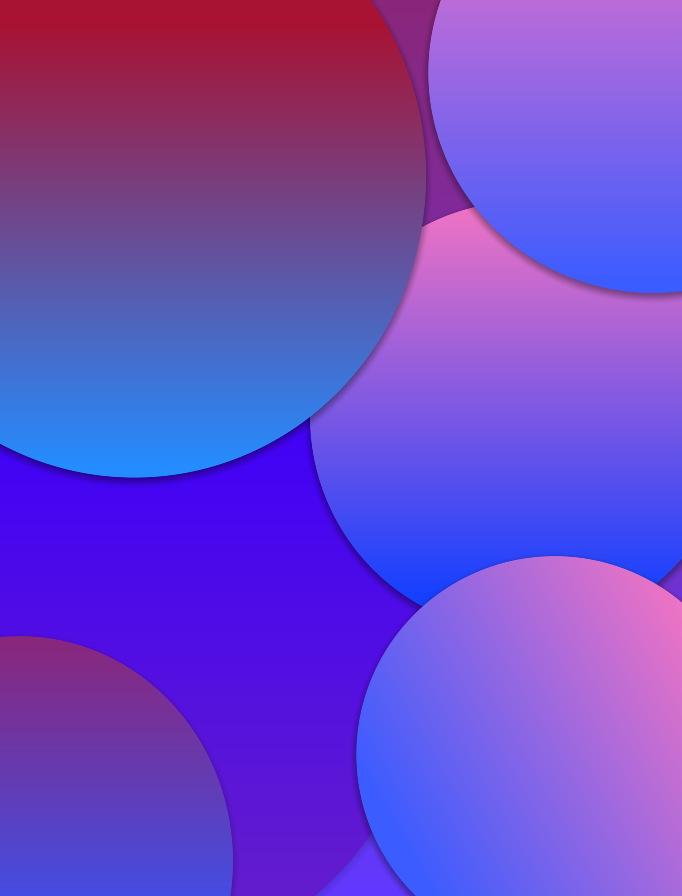
A Shadertoy shader for this background:

```glsl
// Approximate signed distance to a nearly round ellipse
float ellipseDistance(vec2 p, vec2 center, vec2 radii) {
    return (length((p - center) / radii) - 1.0) * min(radii.x, radii.y);
}

// Linear blend between two colours along a segment
vec3 linearGradient(vec2 p, vec2 start, vec2 end, vec3 startColor, vec3 endColor) {
    vec2 axis = end - start;
    float t = clamp(dot(p - start, axis) / dot(axis, axis), 0.0, 1.0);
    return mix(startColor, endColor, t);
}

vec3 verticalGradient(float y, float top, float bottom, vec3 topColor, vec3 bottomColor) {
    return linearGradient(vec2(0.0, y), vec2(0.0, top), vec2(0.0, bottom), topColor, bottomColor);
}

// Lays a filled disc and its soft drop shadow over the base colour
vec3 layDisc(vec3 base, vec2 p, vec2 center, vec2 radii, vec3 fill, float shadow, float pixel) {
    const vec2 shadowOffset = vec2(0.0, -0.004);
    float shadowDistance = ellipseDistance(p, center + shadowOffset, radii);
    float shade = shadow * (1.0 - smoothstep(-0.006, 0.009, shadowDistance));
    float edge = ellipseDistance(p, center, radii);
    float coverage = 1.0 - smoothstep(-0.5 * pixel, 0.5 * pixel, edge);
    return mix(base * (1.0 - shade), fill, coverage);
}

void mainImage(out vec4 fragColor, in vec2 fragCoord) {
    float pixel = 1.0 / iResolution.y;
    vec2 p = fragCoord * pixel;

    const vec3 pink = vec3(0.93, 0.45, 0.77);
    const vec3 orchid = vec3(0.73, 0.42, 0.85);
    const vec3 plum = vec3(0.54, 0.15, 0.48);
    const vec3 crimson = vec3(0.66, 0.07, 0.20);
    const vec3 azure = vec3(0.14, 0.55, 1.00);
    const vec3 royalBlue = vec3(0.08, 0.25, 1.00);
    const vec3 softBlue = vec3(0.23, 0.36, 1.00);
    const vec3 slateBlue = vec3(0.27, 0.30, 0.88);
    const vec3 indigo = vec3(0.26, 0.01, 0.96);
    const vec3 purple = vec3(0.39, 0.11, 0.80);
    const vec3 violet = vec3(0.38, 0.22, 1.00);

    // Backdrop
    vec3 color = verticalGradient(p.y, 1.0, 0.0, plum, violet);

    // Large indigo disc
    vec3 fill = verticalGradient(p.y, 0.492, 0.0, indigo, purple);
    color = layDisc(color, p, vec2(0.113, 0.279), vec2(0.367), fill, 0.15, pixel);

    // Lower left plum disc
    fill = verticalGradient(p.y, 0.290, 0.0, plum, slateBlue);
    color = layDisc(color, p, vec2(0.022, 0.039), vec2(0.238, 0.251), fill, 0.25, pixel);

    // Central pink disc
    fill = verticalGradient(p.y, 0.766, 0.333, pink, royalBlue);
    color = layDisc(color, p, vec2(0.583, 0.535), vec2(0.237, 0.240), fill, 0.4, pixel);

    // Upper left crimson disc
    fill = verticalGradient(p.y, 0.974, 0.479, crimson, azure);
    color = layDisc(color, p, vec2(0.150, 0.803), vec2(0.3255, 0.336), fill, 0.4, pixel);

    // Upper right orchid disc
    fill = verticalGradient(p.y, 1.0, 0.681, orchid, softBlue);
    color = layDisc(color, p, vec2(0.729, 0.919), vec2(0.251, 0.246), fill, 0.4, pixel);

    // Lower right disc with a diagonal blend
    fill = linearGradient(p, vec2(0.462, 0.030), vec2(0.8125, 0.230), softBlue, pink);
    color = layDisc(color, p, vec2(0.619, 0.158), vec2(0.2213), fill, 0.4, pixel);

    fragColor = vec4(color, 1.0);
}
```
